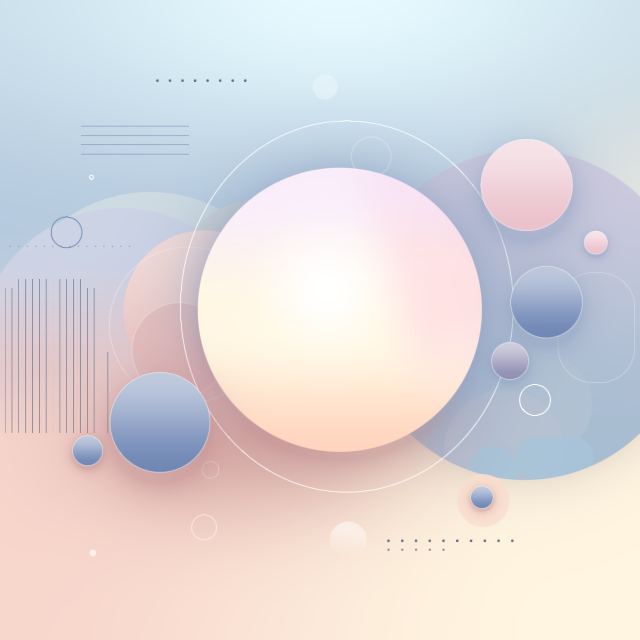
Reproduce this background procedurally as a WebGL 2 fragment shader.

```glsl
#version 300 es
precision highp float;
// Soft pastel abstract: a large glowing disc among gradient circles, thin rings and dots.
uniform vec2 u_resolution;
out vec4 outColor;

const vec3 WHITE = vec3(1);
const vec3 INK = vec3(.3, .37, .48);
const vec3 BLUE = vec3(.44, .53, .71);
const vec3 MAUVE = vec3(.57, .56, .7);
const vec3 PINK = vec3(.92, .76, .8);
const vec3 ROSE_SHADE = vec3(.72, .52, .54);
const vec3 BLUE_SHADE = vec3(.54, .61, .74);

// Circles are vec3(center, radius)
float fill(float d) {
  float w = max(.7 * fwidth(d), 1e-5);
  return 1. - smoothstep(-w, w, d);
}
float stroke(float d) { return fill(abs(d) - .0008); }
float disc(vec2 p, vec3 c) { return length(p - c.xy) - c.z; }
float spot(vec2 p, vec3 c) { return fill(disc(p, c)); }
float ring(vec2 p, vec3 c) { return stroke(disc(p, c)); }
float shadow(float d, float blur) { return exp(-max(d, 0.) / blur); }
float glow(vec2 p, vec2 c, vec2 size) { vec2 q = (p - c) / size; return exp(-dot(q, q)); }

float roundBox(vec2 p, vec2 c, vec2 size, float r) {
  vec2 q = abs(p - c) - size + r;
  return length(max(q, 0.)) + min(max(q.x, q.y), 0.) - r;
}

float ellipse(vec2 p, vec2 c, vec2 r) {
  vec2 q = p - c;
  float k = length(q / r);
  return (k - 1.) * k / max(length(q / (r * r)), .001);
}

float nearest(float x, float start, float gap, float count) {
  return clamp(round((x - start) / gap), 0., count - 1.);
}

float dotRow(vec2 p, vec3 first, float gap, float count) {
  first.x += gap * nearest(p.x, first.x, gap, count);
  return spot(p, first);
}

// Shaded ball with a drop shadow and a pale rim
vec3 ball(vec3 col, vec2 p, vec3 c, vec3 tint) {
  vec3 shade = mix(ROSE_SHADE, BLUE_SHADE, step(.76, c.x));
  col = mix(col, shade, .42 * shadow(disc(p + vec2(0, .22 * c.z), c), .3 * c.z));
  float light = .55 * smoothstep(-1., 1., (p.y - c.y) / c.z);
  col = mix(col, mix(tint, WHITE, light), spot(p, c));
  return mix(col, WHITE, .4 * ring(p, c));
}

vec3 background(vec2 p) {
  vec3 sky = mix(vec3(.71, .79, .87), vec3(.78, .86, .91), smoothstep(.65, 1., p.y));
  sky = mix(sky, vec3(.9, .98, 1), glow(p, vec2(.53, 1.03), vec2(.42, .25)));
  sky = mix(sky, vec3(.93, .92, .88), .8 * glow(p, vec2(1.05, .68), vec2(.22, .17)));
  vec3 ground = mix(vec3(.97, .84, .8), vec3(1, .96, .88), smoothstep(0., .85, p.x));
  vec3 col = mix(ground, sky, smoothstep(.29, .65, p.y));
  return mix(col, vec3(.83, .64, .63), .75 * glow(p, vec2(.35, .31), vec2(.22, .13)));
}

// Translucent circles on both sides
vec3 backShapes(vec3 col, vec2 p) {
  float high = smoothstep(.38, .62, p.y);
  col = mix(col, vec3(.84, .88, .89), .75 * high * spot(p, vec3(.235, .47, .23)));
  vec3 haze = mix(vec3(.91, .78, .78), vec3(.8, .83, .9), high);
  col = mix(col, haze, smoothstep(.29, .47, p.y) * spot(p, vec3(.19, .45, .225)));
  float big = disc(p, vec3(.82, .508, .258));
  col = mix(col, vec3(.82, .77, .72), .4 * shadow(big, .035) * (1. - high));
  vec3 lavender = mix(vec3(.66, .74, .82), vec3(.8, .79, .87), smoothstep(.3, .75, p.y));
  // Rounded hills inside the right circle
  lavender = mix(lavender, vec3(.71, .77, .83), .6 * spot(p, vec3(.844, .368, .081)));
  lavender = mix(lavender, vec3(.73, .76, .82), .7 * spot(p, vec3(.788, .297, .094)));
  float pool = roundBox(p, vec2(.867, .284), vec2(.06, .033), .03);
  pool = min(pool, disc(p, vec3(.771, .264, .039)));
  lavender = mix(lavender, vec3(.66, .77, .85), .9 * fill(pool));
  col = mix(col, lavender, fill(big));
  float frame = roundBox(p, vec2(.932, .488), vec2(.06, .086), .055);
  col = mix(col, WHITE, .25 * stroke(frame));
  // Pink circles beside the centre
  col = mix(col, vec3(.81, .83, .83), spot(p, vec3(.41, .55, .14)));
  vec3 pink = mix(vec3(.91, .75, .74), vec3(.96, .86, .84), high);
  col = mix(col, pink, spot(p, vec3(.319, .514, .126)));
  vec3 petal = vec3(.28, .453, .074);
  col = mix(col, vec3(.88, .72, .72), .6 * spot(p, petal));
  return mix(col, WHITE, .3 * max(ring(p, petal), ring(p, vec3(.293, .492, .122))));
}

// Luminous central disc and its outline
vec3 centre(vec3 col, vec2 p) {
  vec3 c = vec3(.531, .516, .222);
  float cool = smoothstep(.3, .62, p.y + 1.2 * max(p.x - .6, 0.));
  float drop = disc(p + vec2(0, .012), c);
  col = mix(col, mix(ROSE_SHADE, BLUE_SHADE, cool), .55 * shadow(drop, .045));
  col = mix(col, WHITE, .75 * stroke(ellipse(p, vec2(.542, .521), vec2(.26, .29))));
  col = mix(col, WHITE, .25 * ring(p, vec3(.58, .755, .031)));
  vec3 body = mix(vec3(1, .83, .74), vec3(1, .97, .89), smoothstep(.28, .48, p.y));
  body = mix(body, vec3(.98, .93, .98), smoothstep(.5, .7, p.y));
  vec3 blush = mix(vec3(1, .88, .89), vec3(.97, .89, .96), smoothstep(.58, .72, p.y));
  float side = smoothstep(.42, .52, p.x + .25 * p.y - .14) * smoothstep(.32, .52, p.y);
  side *= smoothstep(.56, .66, p.x + .25 * (p.y - .55));
  body = mix(body, blush, .9 * side);
  body = mix(body, WHITE, glow(p, vec2(.51, .55), vec2(.085)));
  return mix(col, body, spot(p, c));
}

// Line groups, dot rows and small rings
vec3 details(vec3 col, vec2 p) {
  float bar = nearest(p.x, .008, .0107, 16.);
  float top = .55 + .014 * step(2., bar) * step(bar, 11.) - .1 * step(15., bar);
  float line = fill(abs(p.x - .008 - bar * .0107) - .0006);
  col = mix(col, INK, .65 * line * step(.323, p.y) * step(p.y, top));
  float y = .759 + .0146 * nearest(p.y, .759, .0146, 4.);
  col = mix(col, BLUE, .5 * stroke(p.y - y) * step(abs(p.x - .211), .085));
  float dots = dotRow(p, vec3(.246, .874, .002), .0196, 8.);
  dots += dotRow(p, vec3(.607, .155, .002), .0215, 10.);
  dots += dotRow(p, vec3(.607, .141, .0014), .0215, 5.);
  dots += .4 * dotRow(p, vec3(.016, .615, .001), .0133, 15.);
  col = mix(col, INK, .85 * dots);
  col = mix(col, BLUE, .85 * ring(p, vec3(.104, .637, .024)));
  float pale = ring(p, vec3(.836, .375, .024)) + ring(p, vec3(.143, .723, .003));
  pale += .5 * ring(p, vec3(.319, .176, .0195)) + .3 * ring(p, vec3(.329, .266, .013));
  pale += .7 * spot(p, vec3(.145, .136, .005)) + .3 * spot(p, vec3(.508, .864, .0195));
  pale += .5 * smoothstep(.125, .18, p.y) * spot(p, vec3(.544, .156, .029));
  return mix(col, WHITE, pale);
}

void main() {
  vec2 p = (gl_FragCoord.xy - .5 * u_resolution) / min(u_resolution.x, u_resolution.y) + .5;
  vec3 col = details(centre(backShapes(background(p), p), p), p);
  col = mix(col, vec3(.98, .87, .81), .85 * spot(p, vec3(.755, .218, .041)));
  col = ball(col, p, vec3(.25, .34, .078), BLUE);
  col = ball(col, p, vec3(.137, .296, .0235), BLUE);
  col = ball(col, p, vec3(.753, .223, .0175), BLUE);
  col = ball(col, p, vec3(.854, .528, .056), BLUE);
  col = ball(col, p, vec3(.797, .436, .029), MAUVE);
  col = ball(col, p, vec3(.823, .711, .0715), PINK);
  col = ball(col, p, vec3(.931, .621, .018), PINK);
  outColor = vec4(col, 1);
}
```
